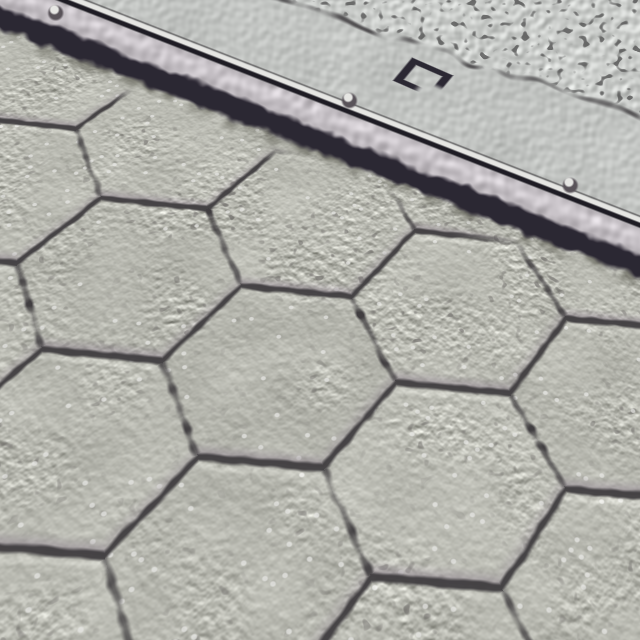
Give the GLSL for this texture, as a Shadertoy shader.

```glsl
// Worn hexagonal paving in perspective beside a diagonal kerb with a metal rail and rough asphalt.

const vec3 STONE   = vec3(0.725, 0.728, 0.695);
const vec3 ASPHALT = vec3(0.79, 0.80, 0.79);
const vec3 KERB    = vec3(0.74, 0.72, 0.74);
const vec3 JOINT   = vec3(0.25, 0.24, 0.25);
const vec3 SHADOW  = vec3(0.17, 0.155, 0.20);
const vec3 MAUVE   = vec3(0.58, 0.54, 0.58);
const vec3 MOSS    = vec3(0.43, 0.43, 0.39);
const vec3 PALE    = vec3(0.90, 0.90, 0.89);

vec2 hash2(vec2 p) {
    p = vec2(dot(p, vec2(127.1, 311.7)), dot(p, vec2(269.5, 183.3)));
    return fract(sin(p) * 43758.5);
}

float gradientAt(vec2 cell, vec2 offset) {
    return dot(hash2(cell) * 2.0 - 1.0, offset);
}

float gradientNoise(vec2 p) {
    vec2 i = floor(p), f = p - i;
    vec2 u = f * f * f * (f * (f * 6.0 - 15.0) + 10.0);
    vec2 e = vec2(1.0, 0.0);
    return mix(mix(gradientAt(i, f), gradientAt(i + e, f - e), u.x),
               mix(gradientAt(i + e.yx, f - e.yx), gradientAt(i + 1.0, f - 1.0), u.x), u.y);
}

// Noise lit from the upper left
float relief(vec2 p) {
    return gradientNoise(p) - gradientNoise(p + vec2(0.3, 0.45));
}

// Soft stripe centred on d = 0
float stripe(float d, float halfWidth, float blur) {
    return 1.0 - smoothstep(halfWidth - blur, halfWidth + blur, abs(d));
}

// Sparse round grit: one candidate per cell
float grit(vec2 p, float density) {
    vec2 id = floor(p), rnd = hash2(id + 17.0);
    float dist = length(p - id - 0.3 - 0.4 * rnd.yx);
    return step(rnd.x, density) * (1.0 - smoothstep(0.12, 0.28, dist));
}

// Centre of the unit hexagon containing h
vec2 hexCentre(vec2 h) {
    const vec2 r = vec2(1.0, 1.73205);
    vec2 a = r * floor(h / r + 0.5);
    vec2 b = r * (floor(h / r) + 0.5);
    return dot(h - a, h - a) < dot(h - b, h - b) ? a : b;
}

vec3 paving(vec2 p, float kerbDist) {
    // Undo the perspective, then go from lattice steps to a regular hex plane
    mat3 view = mat3(0.224, 0.130, -0.05, -0.1107, 0.194, -0.125, 0.4375, 0.5807, 1.0);
    vec3 q = inverse(view) * vec3(p, 1.0);
    vec2 h = q.xy / q.z;
    h = vec2(h.x + 0.5 * h.y, 0.866 * h.y);
    vec2 warped = h + 0.010 * vec2(gradientNoise(h * 9.0), gradientNoise(h * 9.0 + 40.0));
    vec2 centre = hexCentre(warped), local = warped - centre;
    vec2 rnd = hash2(floor(centre * 2.0 + 0.5));

    // Surface: pebbly patches on some stones, smoother wear on others
    float patchy = smoothstep(-0.25, 0.4, gradientNoise(h * 2.3 + 5.0) + 0.35 * (rnd.x - 0.5));
    float rough = mix(0.09, 0.27, patchy);
    float grain = relief(h * 25.0) + 0.6 * relief(h * 52.0);
    vec3 col = STONE + (rnd.y - 0.5) * 0.03 + 0.06 * gradientNoise(h * 4.0) + rough * grain;
    float pit = smoothstep(0.2, 0.45, gradientNoise(h * 22.0 + 9.0));
    col = mix(col, vec3(0.42, 0.41, 0.40), pit * mix(0.15, 0.65, patchy));
    col = mix(col, PALE, 0.75 * grit(h * 17.0, 0.10));

    // Distances to the three pairs of sides
    vec3 side = vec3(local.x, dot(local, vec2(0.5, 0.866)), dot(local, vec2(0.5, -0.866)));
    vec3 edge = 0.5 - abs(side);
    float open = smoothstep(0.052, 0.095, kerbDist);
    float lip = max(smoothstep(0.09, 0.0, 0.5 - side.y), 0.6 * smoothstep(0.08, 0.0, 0.5 - side.x));
    col = mix(col, MAUVE, 0.65 * lip * open);
    col += 0.07 * open * stripe(side.y + 0.455, 0.014, 0.012);

    // Joints: two dark, ragged directions and one faint, broken one
    float wear = gradientNoise(h * 13.0 + 3.0);
    float dark = max(stripe(edge.x, 0.015 + 0.010 * wear, 0.011),
                     stripe(edge.y, 0.020 + 0.010 * wear, 0.011));
    float faint = stripe(edge.z, 0.014 + 0.016 * wear, 0.012) * (0.65 + 0.8 * wear);
    return mix(col, JOINT, clamp(max(dark * 0.95, faint), 0.0, 1.0) * open);
}

vec3 roadside(vec2 p) {
    // Smooth apron, then pitted asphalt behind a ragged crack
    float border = p.y - 0.33 * p.x + 0.146 + 0.018 * gradientNoise(p * 16.0);
    float coarse = 1.0 - smoothstep(-0.012, 0.004, border);
    vec3 col = ASPHALT - 0.035 * (1.0 - coarse) + mix(0.10, 0.20, coarse) * relief(p * 85.0);
    col += 0.05 * gradientNoise(p * 12.0);
    float pit = smoothstep(0.14, 0.36, gradientNoise(p * vec2(75.0, 95.0)));
    col = mix(col, vec3(0.32), 0.8 * pit * coarse);
    float crack = stripe(border, 0.0035, 0.003) * smoothstep(-0.3, 0.25, gradientNoise(p * 22.0));
    col = mix(col, JOINT, 0.85 * crack);

    // Sunken square socket, shaded on its upper and left walls
    vec2 socket = inverse(mat2(0.032, 0.014, -0.015, 0.018)) * (p - vec2(0.661, 0.122));
    float rim = max(abs(socket.x), abs(socket.y));
    float wall = stripe(rim - 0.82, 0.18, 0.06) * smoothstep(0.35, -0.1, min(socket.x, socket.y));
    return mix(col, SHADOW, wall);
}

void mainImage(out vec4 fragColor, in vec2 fragCoord) {
    vec2 p = fragCoord / iResolution.xy;
    p.y = 1.0 - p.y;
    float s = p.y - 0.39 * p.x;
    float ragged = s + 0.010 * gradientNoise(p * 28.0) + 0.006 * gradientNoise(p * 70.0);

    // Ground on both sides of the kerb face
    vec3 kerb = KERB + 0.15 * relief(p * 60.0) + 0.08 * stripe(s + 0.018, 0.008, 0.008);
    vec3 col = mix(roadside(p), kerb, smoothstep(-0.036, -0.032, s));
    col = mix(col, paving(p, s), smoothstep(0.028, 0.036, s));

    // Gutter shadow with a mossy lower fringe
    float moss = stripe(ragged - 0.046, 0.010, 0.012) * smoothstep(-0.3, 0.3, gradientNoise(p * 35.0));
    col = mix(col, MOSS, 0.8 * moss);
    col = mix(col, SHADOW, stripe(ragged - 0.026, 0.018, 0.005));

    // Metal rail: thin dark line, bright strip, black lower line
    col = mix(col, JOINT, 0.6 * stripe(s + 0.052, 0.0015, 0.0015));
    col = mix(col, PALE, stripe(s + 0.046, 0.004, 0.002));
    col = mix(col, SHADOW * 0.7, stripe(s + 0.038, 0.004, 0.002));

    // Bolts along the rail, closer together with distance
    for (int i = 0; i < 3; i++) {
        float k = float(i), x = 0.085 + 0.516 * k - 0.057 * k * k;
        vec2 bolt = p - vec2(x, 0.39 * x + max(-0.018 - 0.042 * k, -0.062));
        col = mix(col, MAUVE * 0.6, 1.0 - smoothstep(0.009, 0.014, length(bolt - vec2(0.002, 0.005))));
        col = mix(col, PALE, 1.0 - smoothstep(0.005, 0.009, length(bolt)));
    }
    fragColor = vec4(clamp(col, 0.0, 1.0), 1.0);
}
```
